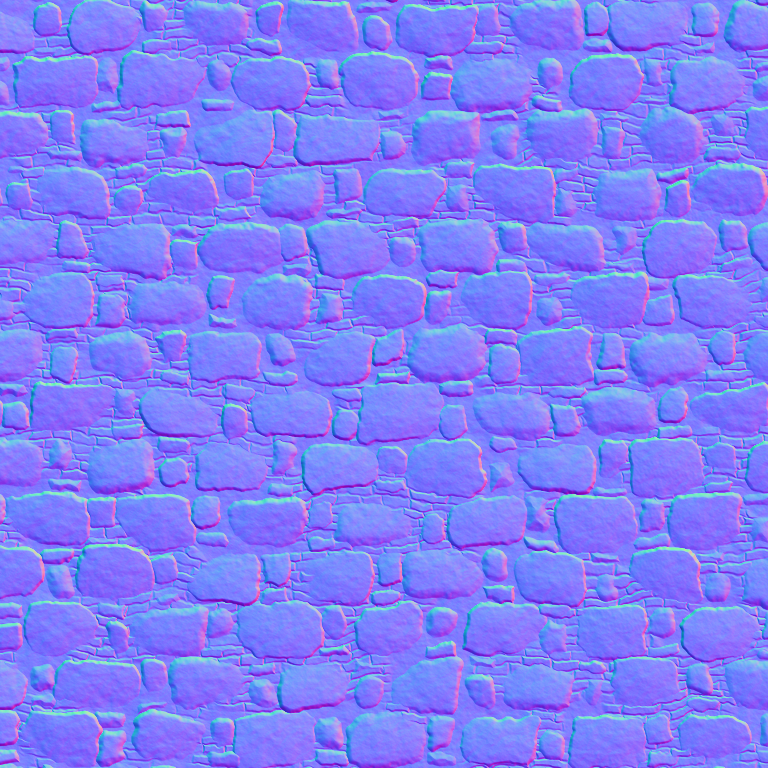
This texture map is drawn by a Shadertoy shader. Its source:

```glsl
// Tangent-space normal map of a rough fieldstone wall: courses of big rounded
// stones, small stones between them and thin slate rubble in the gaps.
// A height field is built from distance functions, then differentiated.

#define COURSES 14.0    // stone courses over the canvas height
#define COLUMNS 7.0     // big stones per course
#define LIFT 0.0052     // height of a stone edge above the bed
#define DOME 0.19       // roundness of the stone faces
#define TILT 0.17       // random slope of the stone faces
#define ROUGH 0.0015    // height of the surface grain
#define RUBBLE 0.0017   // height of the slate pieces
#define STRENGTH 1.0    // overall slope of the normals

float hash(vec2 p) {
    return fract(sin(dot(p, vec2(127.1, 311.7))) * 43758.5);
}

vec2 hash2(vec2 p) {
    return vec2(hash(p), hash(p + 17.3));
}

float noise(vec2 p) {
    vec2 i = floor(p), f = fract(p);
    f = f * f * f * (f * (f * 6.0 - 15.0) + 10.0);
    return mix(mix(hash(i), hash(i + vec2(1, 0)), f.x),
               mix(hash(i + vec2(0, 1)), hash(i + vec2(1, 1)), f.x), f.y);
}

vec2 wobble(vec2 p) {
    return vec2(noise(p), noise(p + 41.0)) - 0.5;
}

float fbm(vec2 p) {
    float sum = 0.0, amp = 0.5;
    for (int i = 0; i < 4; i++) {
        sum += amp * noise(p);
        p = mat2(1.6, 1.2, -1.2, 1.6) * p + 5.3;
        amp *= 0.45;
    }
    return sum;
}

// Height of one stone: skewed rounded box with chipped corners and domed face
float stone(vec2 q, vec2 halfSize, vec2 id) {
    vec2 skew = hash2(id + 3.1) - 0.5;
    vec2 shape = hash2(id + 7.7);
    vec2 lean = hash2(id + 11.9) - 0.5;
    q.y += q.x * skew.x * 0.16;
    q.x += q.y * skew.y * 0.35;
    halfSize.y *= 1.0 + 0.25 * lean.x * clamp(q.x / halfSize.x, -1.0, 1.0);

    float radius = min(halfSize.x, halfSize.y) * mix(0.35, 0.95, shape.x);
    vec2 k = abs(q) - halfSize + radius;
    float d = length(max(k, 0.0)) + min(max(k.x, k.y), 0.0) - radius;
    for (int i = 0; i < 2; i++) {
        float angle = 6.2832 * hash(id + 5.0 + 8.0 * float(i));
        vec2 chip = vec2(cos(angle), sin(angle));
        d = max(d, dot(q, chip) - 0.83 * dot(abs(chip), halfSize));
    }

    // Some edges are crisp, some worn down into the mortar
    float bevel = mix(0.0048, 0.022, pow(shape.y, 3.0));
    float t = clamp(-d / bevel, 0.0, 1.0);
    vec2 u = q / halfSize;
    float dome = 0.5 * DOME * halfSize.y * (1.0 - dot(u * u, vec2(1)));
    float tilt = dot(q, lean * TILT * vec2(0.8, 1.6) + vec2(0.0, 0.02));
    float lift = LIFT * mix(0.75, 1.1, hash(id + 2.6));
    return t * (2.0 - t) * max(lift + dome + tilt, 0.001);
}

// Thin stacked slates, fading into smooth mortar
float rubbleBed(vec2 p) {
    vec2 scale = vec2(26.0, 80.0);
    vec2 g = p * scale;
    g.y += 1.6 * noise(p * 14.0);
    float layer = floor(g.y);
    g.x = g.x * mix(0.7, 1.4, hash(vec2(layer, 2.0))) + 9.0 * hash(vec2(layer, 8.0));
    vec2 id = floor(g), f = fract(g);
    vec2 edge = min(f, 1.0 - f) / scale;
    float slate = smoothstep(0.0, 0.0028, min(edge.x, edge.y));
    slate *= 0.35 + hash(id) + 0.8 * (hash(id + 4.0) - 0.5) * (f.y - 0.5);
    float cover = smoothstep(0.36, 0.56, noise(p * 17.0 + 3.0));
    return RUBBLE * slate * cover + 0.003 * noise(p * 20.0);
}

float height(vec2 p) {
    // Ragged outlines and wavy courses
    vec2 w = p + 0.006 * wobble(p * 30.0) + 0.0045 * wobble(p * 80.0)
               + 0.0018 * wobble(p * 190.0);
    w.y += 0.008 * (noise(p * 5.0) - 0.5);
    float h = rubbleBed(w);

    vec2 cell = 1.0 / vec2(COLUMNS, COURSES);
    float firstRow = floor(w.y / cell.y - 0.5);
    for (int j = 0; j < 2; j++) {
        float row = firstRow + float(j);
        float shift = 0.5 * mod(row, 2.0) + 0.3 * hash(vec2(row, 6.0));
        float firstCol = floor(w.x / cell.x - shift - 0.5);
        for (int i = 0; i < 2; i++) {
            vec2 id = vec2(firstCol + float(i), row);
            vec2 corner = (id + vec2(shift, 0.0)) * cell;
            float side = hash(id + 31.0) < 0.5 ? -1.0 : 1.0;
            // Big stone, small stone, flat slab
            for (int kind = 0; kind < 3; kind++) {
                vec2 key = id + 37.0 * float(kind);
                vec2 jitter = hash2(key + 1.7) - 0.5;
                vec2 centre = vec2(0.39, 0.5), size = vec2(0.375, 0.515);
                if (kind == 1) { centre = vec2(0.88, 0.5 + 0.14 * side); size = vec2(0.138, 0.33); }
                if (kind == 2) { centre = vec2(0.88, 0.5 - 0.37 * side); size = vec2(0.16, 0.14); }
                centre += jitter * vec2(0.06, 0.08);
                size *= mix(vec2(0.86), vec2(1.07), hash2(key + 9.2));
                h = max(h, stone(w - corner - centre * cell, size * cell, key));
            }
        }
    }

    // Lumps and fine grain
    return h + 0.0012 * noise(p * 42.0 + 7.0) + ROUGH * fbm(p * vec2(100.0, 120.0));
}

void mainImage(out vec4 fragColor, in vec2 fragCoord) {
    vec2 p = fragCoord / iResolution.y;
    vec2 e = vec2(0.0009, 0.0);
    vec2 slope = vec2(height(p + e.xy) - height(p - e.xy),
                      height(p + e.yx) - height(p - e.yx)) / (2.0 * e.x);
    vec3 normal = normalize(vec3(-STRENGTH * slope, 1.0));
    fragColor = vec4(0.5 + 0.5 * normal, 1.0);
}
```
